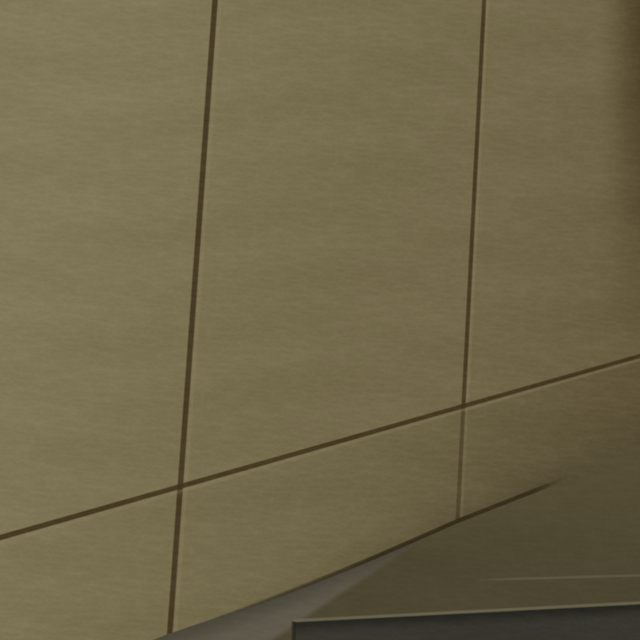
A three.js fragment shader for this texture:

```glsl
varying vec2 vUv;

// Lines as (offset, slope): joints give x from y, the others y from x
const vec2 LEFT_JOINT = vec2(0.2645, 0.0715);
const vec2 RIGHT_JOINT = vec2(0.7053, 0.0512);
const vec2 CROSS_JOINT = vec2(0.160, 0.284);
const vec2 WALL_FOOT = vec2(-0.094, 0.393);
const vec2 LEDGE_FRONT = vec2(0.005, 0.052);
const vec2 LEDGE_SIDE = vec2(-0.288, 0.677);
const vec2 LEDGE_GROOVE = vec2(0.073, 0.028);
const float LEDGE_LEFT = 0.459;
const float FOOT_END = 0.889;
const float SOFT = 0.0018;

const vec3 WALL_LIGHT = vec3(0.505, 0.472, 0.350);
const vec3 WALL_MID = vec3(0.452, 0.412, 0.295);
const vec3 WALL_DIM = vec3(0.390, 0.345, 0.235);
const vec3 WALL_EDGE = vec3(0.265, 0.225, 0.135);
const vec3 GROOVE = vec3(0.235, 0.190, 0.105);
const vec3 GLINT = vec3(0.540, 0.500, 0.375);
const vec3 FLOOR = vec3(0.365, 0.345, 0.285);
const vec3 LEDGE_TOP = vec3(0.300, 0.275, 0.195);
const vec3 LEDGE_FACE = vec3(0.205, 0.200, 0.170);
const vec3 LEDGE_RIM = vec3(0.430, 0.415, 0.330);

vec2 hash2(vec2 p) {
  vec2 q = vec2(dot(p, vec2(127.1, 311.7)), dot(p, vec2(269.5, 183.3)));
  return fract(sin(q) * 43758.5);
}

// Distance to the nearest scattered cell point
float cellular(vec2 p) {
  vec2 cell = floor(p);
  vec2 local = fract(p);
  float nearest = 2.0;
  for (int j = -1; j <= 1; j++) {
    for (int i = -1; i <= 1; i++) {
      vec2 o = vec2(float(i), float(j));
      nearest = min(nearest, length(o + hash2(cell + o) - local));
    }
  }
  return nearest;
}

float along(vec2 line, float t) {
  return line.x + line.y * t;
}

float above(float d, float blur) {
  return smoothstep(-blur, blur, d);
}

float stroke(float d, float halfWidth) {
  return 1.0 - smoothstep(halfWidth - SOFT, halfWidth + SOFT, abs(d));
}

// Fine horizontal fibres plus broad uneven tone
float grain(vec2 p) {
  vec2 q = vec2(p.x, p.y + 0.06 * p.x);
  float fibre = cellular(q * vec2(28.0, 125.0)) - 0.5;
  float speck = cellular(q * vec2(120.0, 210.0)) - 0.5;
  float bands = sin(q.y * 73.0 + 2.0 * sin(q.x * 9.0)) + sin(q.y * 41.0 - q.x * 13.0);
  return 0.024 * fibre + 0.020 * speck + 0.004 * bands;
}

// Dark groove with a lit lip on the side of positive d
vec3 joint(vec3 base, float d, float halfWidth, float strength) {
  base = mix(base, GLINT, 0.38 * strength * stroke(d - halfWidth * 2.0, halfWidth * 0.7));
  return mix(base, GROOVE, strength * stroke(d, halfWidth));
}

vec3 wall(vec2 p, float footGap) {
  // Light falls off toward the right and the foot
  float shade = p.x * 0.75 + (1.0 - p.y) * 0.33;
  vec3 col = mix(WALL_LIGHT, WALL_MID, smoothstep(0.08, 0.65, shade));
  col = mix(col, WALL_DIM, smoothstep(0.60, 1.10, shade));
  col = mix(col, WALL_EDGE, 0.8 * smoothstep(0.93, 1.02, p.x) * smoothstep(0.35, 0.95, p.y));

  float crossGap = p.y - along(CROSS_JOINT, p.x);
  float lower = above(-crossGap, SOFT);
  col *= 1.0 - 0.06 * lower * smoothstep(0.2, 0.9, p.x);
  col *= 1.0 - 0.16 * exp(-max(footGap, 0.0) * 22.0) * smoothstep(0.3, 0.9, p.x);

  // Joints narrow with distance
  col = joint(col, p.x - along(LEFT_JOINT, p.y), 0.0042, 0.82);
  col = joint(col, p.x - along(RIGHT_JOINT, p.y), 0.0030, mix(0.80, 0.50, lower));
  return joint(col, -crossGap, mix(0.0042, 0.0030, p.x), 0.85);
}

vec3 ground(vec2 p, float footGap) {
  // Pale floor, darkest beside the wall
  vec3 col = FLOOR * mix(0.82, 1.0, smoothstep(0.0, 0.04, -footGap));

  // Ledge top, rim and front face
  float side = above(along(LEDGE_SIDE, p.x) - p.y, 0.007);
  vec3 top = mix(LEDGE_TOP, WALL_DIM, 0.40 * smoothstep(0.10, 0.28, p.y));
  float groove = stroke(p.y - along(LEDGE_GROOVE, p.x), 0.0018);
  top = mix(top, LEDGE_RIM, 0.45 * groove * smoothstep(0.73, 0.80, p.x));
  col = mix(col, top, side);

  float frontGap = p.y - along(LEDGE_FRONT, p.x);
  float inside = above(p.x - LEDGE_LEFT, SOFT);
  vec3 face = LEDGE_FACE * mix(0.72, 1.08, smoothstep(0.0, 0.025, -frontGap));
  col = mix(col, face, inside * above(-frontGap, SOFT));
  col = mix(col, LEDGE_RIM, 0.75 * inside * stroke(frontGap - 0.001, 0.0025));
  return mix(col, LEDGE_FACE * 0.65, 0.7 * stroke(p.x - LEDGE_LEFT, 0.003) * above(-frontGap, SOFT));
}

void main() {
  vec2 p = vUv;
  float footGap = p.y - along(WALL_FOOT, p.x) + 0.007 * sin(clamp((p.x - 0.26) / 0.455, 0.0, 1.0) * 3.1416);
  float blur = mix(SOFT, 0.035, smoothstep(0.80, 0.98, p.x));
  vec3 col = mix(ground(p, footGap), wall(p, footGap), above(footGap, blur));

  // Contact shadow tapering out at the right
  float taper = smoothstep(0.30, 0.65, p.x) * (1.0 - smoothstep(FOOT_END - 0.06, FOOT_END, p.x));
  col = mix(col, GROOVE * 0.8, 0.80 * taper * stroke(footGap + 0.001, 0.0035));

  col += grain(p) * mix(0.6, 1.0, above(footGap, 0.02));
  gl_FragColor = vec4(col, 1.0);
}
```
